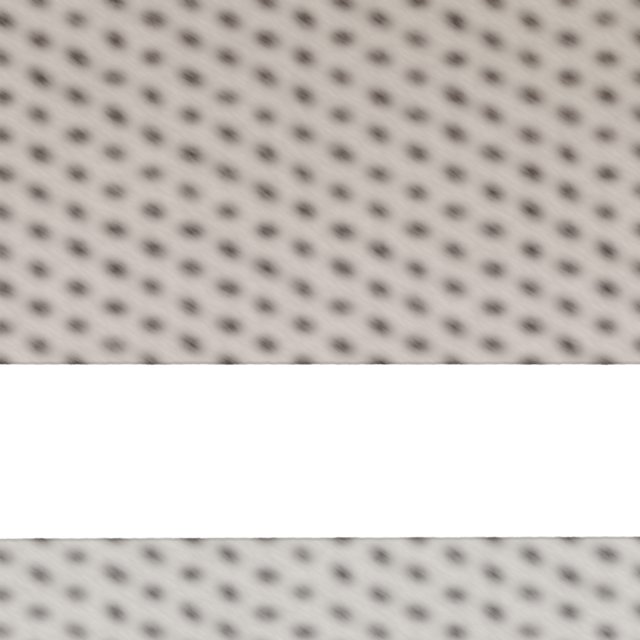
Reproduce this texture procedurally as a Shadertoy shader.

```glsl
// Beige perforated mesh fabric crossed by a plain white horizontal band.
#define PITCH vec2(0.05905, 0.05977)   // column and row spacing of the holes
#define ORIGIN vec2(0.0025, 0.96875)   // centre of one hole
#define HOLE_SIZE vec2(0.0188, 0.0138) // soft radii of a hole
#define HOLE_TILT 0.22
#define HOLE_DEPTH 0.315
#define BAND_TOP 0.4305
#define BAND_BOTTOM 0.1595
#define FIBRE_AMOUNT 0.035
#define EDGE_BLUR 0.0016

vec2 hash2(vec2 p) {
    vec3 q = fract(p.xyx * vec3(0.1031, 0.1030, 0.0973));
    q += dot(q, q.yzx + 33.33);
    return fract((q.xx + q.yz) * q.zy);
}

// Distance to the nearest scattered feature point
float cellular(vec2 p) {
    vec2 cell = floor(p);
    float nearest = 8.0;
    for (int j = -1; j <= 1; j++)
    for (int i = -1; i <= 1; i++) {
        vec2 c = cell + vec2(i, j);
        vec2 d = c + hash2(c + 71.0) - p;
        nearest = min(nearest, dot(d, d));
    }
    return sqrt(nearest);
}

// Slow mottling from layered sines
float mottle(vec2 p) {
    float sum = 0.0, amp = 0.5;
    for (int i = 0; i < 4; i++) {
        sum += amp * sin(p.x + 1.7 * sin(p.y * 0.8)) * cos(p.y * 1.1 + 0.6 * p.x);
        p = mat2(1.5, 1.1, -1.1, 1.5) * p + 2.3;
        amp *= 0.55;
    }
    return sum;
}

// Soft holes on a lattice whose odd columns are shifted by half a row
float holes(vec2 uv) {
    vec2 grid = (uv - ORIGIN) / PITCH;
    float column = floor(grid.x + 0.5);
    float shade = 0.0;
    for (int i = -1; i <= 1; i++) {
        float col = column + float(i);
        float shift = 0.5 * mod(col, 2.0);
        float row = floor(grid.y - shift + 0.5);
        for (int j = -1; j <= 1; j++) {
            vec2 id = vec2(col, row + float(j));
            vec2 rnd = hash2(id + 40.0);
            vec2 shape = hash2(id + 113.0);
            vec2 d = (grid - id - vec2(0.0, shift)) * PITCH;
            d -= (rnd - 0.5) * 0.004;
            d.y += d.x * (HOLE_TILT + 0.3 * (shape.x - 0.5));
            d /= HOLE_SIZE * mix(vec2(0.92), vec2(1.08), shape.yx);
            float r2 = dot(d, d);
            float core = 0.16 * shape.x * exp(-5.0 * r2);
            shade += (0.84 + 0.26 * rnd.x) * exp(-r2) + core;
        }
    }
    return shade;
}

vec3 fabric(vec2 uv) {
    // Warm grey above, lighter and cooler towards the bottom
    vec3 base = mix(vec3(0.808, 0.774, 0.753), vec3(0.768, 0.734, 0.704),
                    smoothstep(0.42, 1.0, uv.y));
    base = mix(vec3(0.822, 0.808, 0.792), base, smoothstep(0.12, 0.42, uv.y));
    base -= vec3(0.012, 0.014, 0.017) * (uv.x - 0.5) * smoothstep(0.4, 0.9, uv.y);

    // Fibres run down to the right
    vec2 along = vec2(uv.x * 0.82 - uv.y * 0.57, uv.x * 0.57 + uv.y * 0.82);
    float fibre = 0.55 - cellular(along * vec2(34.0, 150.0));
    fibre += 0.5 * (0.55 - cellular(along * vec2(90.0, 260.0) + 9.0));
    base += FIBRE_AMOUNT * fibre + 0.012 * mottle(uv * 38.0);

    float warp = 0.0009 * mottle(uv * 210.0);
    float depth = HOLE_DEPTH * mix(0.86, 1.0, smoothstep(0.15, 0.45, uv.y));
    return base - holes(uv + warp) * depth * (1.0 + 0.5 * fibre) * vec3(0.98, 1.0, 0.99);
}

void mainImage(out vec4 fragColor, in vec2 fragCoord) {
    vec2 uv = fragCoord / iResolution.xy;
    float soft = max(EDGE_BLUR, 1.0 / iResolution.y);

    // Signed distance outside the band, with slightly frayed borders
    float fray = 0.0007 * mottle(vec2(uv.x * 160.0, 3.0));
    float bottom = BAND_BOTTOM + 0.003 * (uv.x - 0.3);
    float outside = max(uv.y - BAND_TOP, bottom - uv.y) + fray;

    vec3 color = fabric(uv);
    float hem = exp(-pow((outside - 0.002) / 0.0025, 2.0));
    color -= 0.09 * hem;
    color = mix(vec3(1.0), color, smoothstep(-soft, soft, outside));
    fragColor = vec4(clamp(color, 0.0, 1.0), 1.0);
}
```
